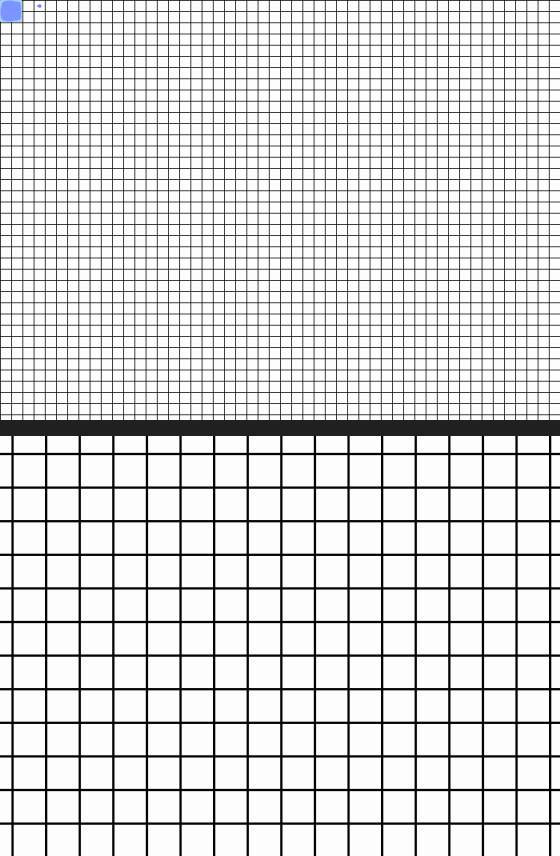
Top, the full canvas; bottom, a detail of the centre.
This pattern is drawn by a Shadertoy shader. Its source:

```glsl
// Fine black square grid on white paper, with a soft blue patch and a small blue speck in the top left corner

const float COLUMNS = 50.0;      // cells across the canvas
const float LINE_WIDTH = 0.068;  // in cells
const vec2 LINE_START = vec2(0.006, 0.002);

const vec3 PAPER = vec3(0.993);
const vec3 INK = vec3(0.01);
const vec3 PATCH_RIM = vec3(0.64, 0.83, 1.0);
const vec3 PATCH_FILL = vec3(0.49, 0.58, 1.0);
const vec3 SPECK = vec3(0.42, 0.50, 0.98);

// Integral of a repeating line that fills [0, width] of each unit cell
vec2 lineIntegral(vec2 x, float width) {
    return floor(x) * width + min(fract(x), width);
}

// Exact share of a pixel covered by vertical (x) and horizontal (y) lines
vec2 lineCoverage(vec2 p, float width, float pixel) {
    vec2 halfPixel = vec2(0.5 * pixel);
    return (lineIntegral(p + halfPixel, width) - lineIntegral(p - halfPixel, width)) / pixel;
}

float roundedBox(vec2 p, vec2 halfSize, float radius) {
    vec2 q = abs(p) - halfSize + radius;
    return length(max(q, 0.0)) + min(max(q.x, q.y), 0.0) - radius;
}

float fillMask(float dist, float pixel) {
    return clamp(0.5 - dist / pixel, 0.0, 1.0);
}

// Slight hand-made unevenness for the patch edge
float edgeWobble(vec2 p, float amount) {
    return amount * sin(4.3 * p.x + 1.0) * sin(3.7 * p.y + 0.6);
}

vec3 drawGrid(vec2 p, float pixel) {
    vec2 cover = lineCoverage(p - LINE_START, LINE_WIDTH, pixel);
    float ink = 1.0 - (1.0 - cover.x) * (1.0 - cover.y);
    return mix(PAPER, INK, ink);
}

vec3 drawPatch(vec3 color, vec2 p, float pixel) {
    vec2 q = p - vec2(0.98);
    float rim = roundedBox(q, vec2(0.99), 0.12);
    float core = roundedBox(q, vec2(0.89), 0.34) + edgeWobble(p, 0.05);
    color = mix(color, PATCH_RIM, fillMask(rim, pixel));
    return mix(color, PATCH_FILL, fillMask(core, 1.5 * pixel));
}

vec3 drawSpeck(vec3 color, vec2 p, float pixel) {
    float body = length(p - vec2(3.55, 0.54)) - 0.15;
    float tail = length(p - vec2(3.38, 0.55)) - 0.08;
    return mix(color, SPECK, fillMask(min(body, tail), pixel));
}

void mainImage(out vec4 fragColor, in vec2 fragCoord) {
    // Cell units, measured from the top left corner
    float pixel = COLUMNS / iResolution.x;
    vec2 p = vec2(fragCoord.x, iResolution.y - fragCoord.y) * pixel;

    vec3 color = drawGrid(p, pixel);
    color = drawPatch(color, p, pixel);
    color = drawSpeck(color, p, pixel);
    fragColor = vec4(color, 1.0);
}
```
